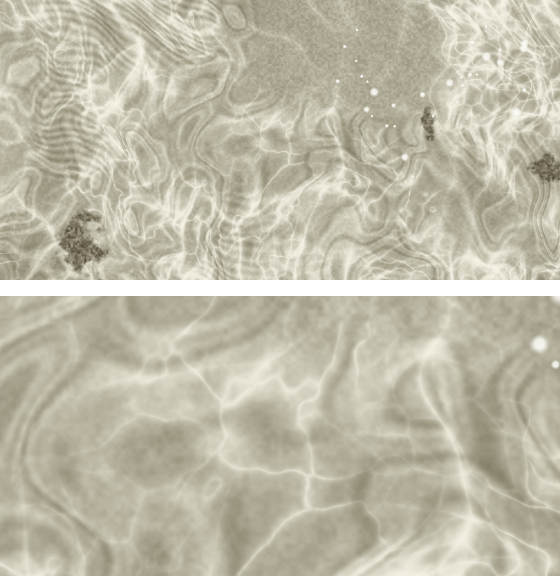
Top, the full canvas; bottom, a detail of the centre.
This texture is drawn by a Shadertoy shader. Its source:

```glsl
// Sunlit shallow water over pale sand: bright caustic webs, banded ripples and glints.
// Cellular noise draws the webs, layered sines bend them like swell, and value noise
// sets the patches. One light value is mapped onto a dark-to-bright sand ramp.

const vec3 SAND_SHADE = vec3(0.48, 0.46, 0.36);
const vec3 SAND_LIGHT = vec3(0.89, 0.88, 0.82);
const vec3 ROCK_COLOR = vec3(0.36, 0.33, 0.25);
const vec3 GLINT_COLOR = vec3(0.98, 0.98, 0.96);

const float BASE_LIGHT = 0.45;
const float PATCH_GAIN = 0.75;
const float BAND_GAIN = 0.12;
const float COMB_GAIN = 0.13;
const float WEB_GAIN = 0.52;
const float GRAIN_GAIN = 0.24;
const vec2 CALM_CENTER = vec2(1.23, 0.83);
const vec2 CALM_RADIUS = vec2(0.34, 0.27);
const int GLINT_COUNT = 30;

vec2 hash2(vec2 p) {
    vec3 a = fract(p.xyx * vec3(0.1031, 0.1030, 0.0973));
    a += dot(a, a.yzx + 33.33);
    return fract((a.xx + a.yz) * a.zy);
}

float valueNoise(vec2 p) {
    vec2 i = floor(p), f = fract(p);
    f = f * f * (3.0 - 2.0 * f);
    float low = mix(hash2(i).x, hash2(i + vec2(1, 0)).x, f.x);
    float high = mix(hash2(i + vec2(0, 1)).x, hash2(i + vec2(1, 1)).x, f.x);
    return mix(low, high, f.y);
}

float layeredNoise(vec2 p) {
    float sum = 0.0, gain = 0.53;
    for (int i = 0; i < 4; i++) {
        sum += gain * valueNoise(p);
        p = mat2(1.6, 1.2, -1.2, 1.6) * p + 7.3;
        gain *= 0.5;
    }
    return sum;
}

// Layered sines, each bending the next
vec2 swell(vec2 p) {
    float freq = 5.0, amp = 0.045;
    for (int i = 0; i < 5; i++) {
        p += amp * sin(p.yx * freq + vec2(1.7, 4.1) * float(i + 1));
        p += 0.4 * amp * sin((p.x + p.y) * freq * 1.3 + vec2(0.0, 2.0));
        freq *= 1.75;
        amp *= 0.56;
    }
    return p;
}

// Bright lines with a soft halo along cell borders
float causticWeb(vec2 p, float sharpness) {
    vec2 cell = floor(p), f = fract(p);
    float nearest = 8.0, second = 8.0;
    for (int y = -1; y <= 1; y++)
    for (int x = -1; x <= 1; x++) {
        vec2 o = vec2(x, y);
        float d = length(o + hash2(cell + o) - f);
        second = min(second, max(nearest, d));
        nearest = min(nearest, d);
    }
    float edge = second - nearest;
    return 0.75 * exp(-edge * sharpness) + 0.25 * exp(-edge * sharpness * 0.3);
}

float rock(vec2 p, vec2 center, vec2 radius) {
    float rough = layeredNoise(p * 22.0) - 0.5;
    return 1.0 - smoothstep(0.6, 1.1, length((p - center) / radius) + 1.8 * rough);
}

void mainImage(out vec4 fragColor, in vec2 fragCoord) {
    vec2 p = fragCoord / iResolution.y;
    p.x *= 2.0 * iResolution.y / iResolution.x;
    vec2 q = swell(p);

    // Regions: calm pool, small cells at upper right, ripple combs at left
    float wobble = layeredNoise(p * 6.0) - 0.5;
    float calm = 1.0 - smoothstep(0.65, 1.15, length((p - CALM_CENTER) / CALM_RADIUS) + wobble);
    float busy = 1.0 - 0.85 * calm;
    float cellZone = smoothstep(1.45, 1.65, p.x + 0.3 * wobble) * smoothstep(0.3, 0.6, p.y);
    float combZone = smoothstep(0.45, 0.65, valueNoise(p * 4.5 + 3.0)) * (1.0 - smoothstep(0.7, 1.2, p.x));

    // Broad patches, leaning along the swell
    float light = BASE_LIGHT + 0.04 * cellZone;
    light += PATCH_GAIN * busy * (layeredNoise(q * vec2(5.5, 3.2) + 11.0) - 0.5);

    // Refraction bands follow the contours of a smooth height field
    float height = valueNoise(q * vec2(6.0, 4.0)) + 0.45 * valueNoise(q * vec2(13.0, 10.0) + 5.0);
    light += BAND_GAIN * busy * sin(height * 26.0);
    light += 0.6 * BAND_GAIN * busy * sin(height * 57.0 + 4.0 * q.x);
    light += COMB_GAIN * combZone * sin(dot(q, vec2(95.0, 210.0)) + 9.0 * height);

    // Caustic webs at three scales, fading in and out
    float fade = smoothstep(0.25, 0.7, valueNoise(p * 5.0 + 20.0));
    float fineFade = smoothstep(0.4, 0.75, valueNoise(p * 6.0 + 40.0));
    light += WEB_GAIN * (0.4 + 0.7 * fade) * (1.0 - 0.55 * calm) * causticWeb(q * vec2(4.2, 3.0), 15.0);
    light += WEB_GAIN * (0.25 + 0.7 * fineFade) * busy * causticWeb(q * vec2(9.5, 8.0) + 3.0 * wobble, 9.0);
    light += WEB_GAIN * max(0.75 * cellZone, 0.4 * fade) * busy * causticWeb(q * 17.0 + 9.0, 7.0);

    // Sand grain
    float grain = valueNoise(p * 125.0) + 0.5 * valueNoise(p * 230.0) - 0.75;
    light += GRAIN_GAIN * (0.55 + 0.45 * calm) * grain;

    // Compress the highlights, then colour
    light = min(light, 0.9) + 0.3 * (1.0 - exp(-max(light - 0.9, 0.0) / 0.3));
    vec3 color = mix(SAND_SHADE, SAND_LIGHT, max(light, -0.15));

    // Dark stones
    float stones = rock(p, vec2(0.29, 0.11), vec2(0.08, 0.1));
    stones = max(stones, rock(p, vec2(1.95, 0.39), vec2(0.06, 0.05)));
    stones = max(stones, rock(p, vec2(1.53, 0.55), vec2(0.025, 0.05)));
    color = mix(color, ROCK_COLOR + 0.35 * grain, 0.7 * stones);

    // Sun glints scattered along a diagonal drift
    for (int i = 0; i < GLINT_COUNT; i++) {
        vec2 r = hash2(vec2(float(i), 17.0)), s = hash2(vec2(float(i), 53.0));
        vec2 center = vec2(1.08 + 0.8 * r.x, 0.5 + 0.3 * r.y + 0.12 * sin(9.0 * r.x));
        float radius = mix(0.004, 0.016, s.x * s.x * s.x);
        float d = length(p - center + 0.006 * wobble);
        float glow = 1.0 - smoothstep(0.5 * radius, 1.6 * radius, d);
        color = mix(color, GLINT_COLOR, 0.9 * glow);
    }
    fragColor = vec4(clamp(color, 0.0, 1.0), 1.0);
}
```
